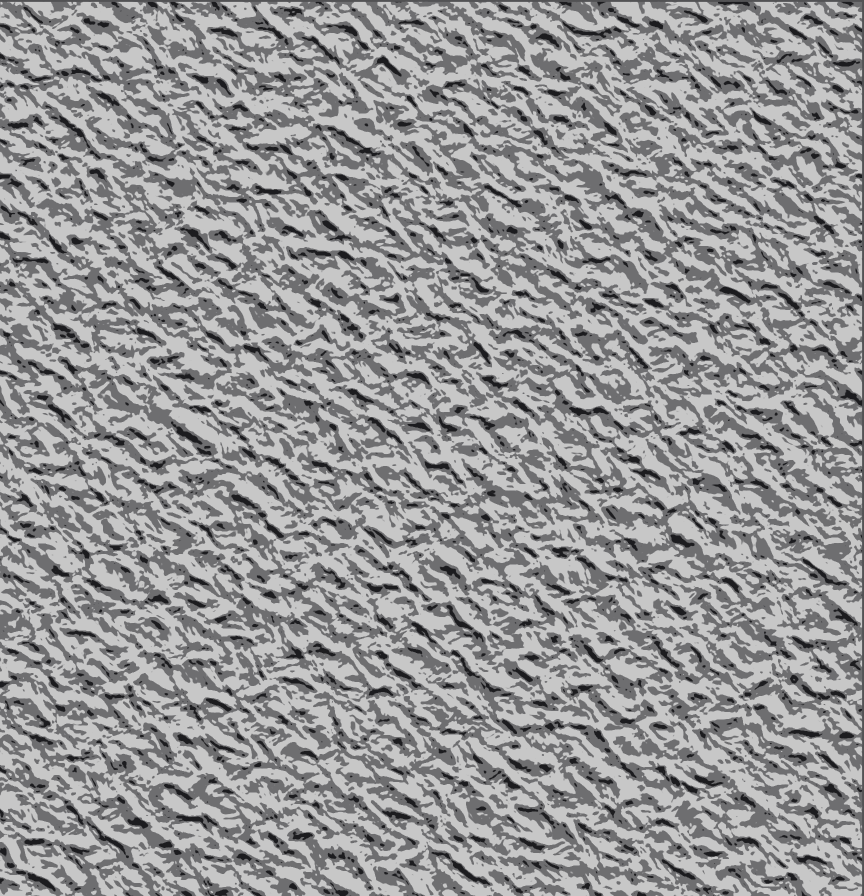
Write a WebGL 1 fragment shader that draws this texture.

```glsl
precision highp float;

uniform vec2 u_resolution;

// Stone tones
const vec3 LIT_TONE = vec3(0.78, 0.78, 0.78);
const vec3 SHADE_TONE = vec3(0.43, 0.43, 0.44);
const vec3 CREVICE_TONE = vec3(0.11, 0.11, 0.12);
const vec3 EDGE_TONE = vec3(0.32, 0.32, 0.33);

// Relief, in units of the canvas height
const float GRAIN_ANGLE = -0.70;
const vec2 GRAIN_FREQ = vec2(42.0, 57.0);
const vec2 CHIP_SCALE = vec2(2.2, 1.8);
const vec2 GRIT_SCALE = vec2(5.0, 3.8);
const float CHIP_HEIGHT = 0.42;
const float GRIT_HEIGHT = 0.14;
const float RIDGE_BIAS = 0.5;
const float WARP_FREQ = 0.6;
const float WARP_AMOUNT = 0.5;

// Lighting, with slope measured in typical deviations
const vec2 LIGHT_DIR = vec2(0.26, 0.97);
const float SLOPE_STEP = 0.0014;
const float SLOPE_DEVIATION = 46.0;
const float LIT_LEVEL = -0.05;
const float CREVICE_LEVEL = -1.68;
const float TONE_SOFTNESS = 0.10;
const float SAMPLE_SPREAD = 0.6;
const float EDGE_WIDTH = 0.002;

// Unit gradient for a lattice point
vec2 latticeGradient(vec2 cell) {
  float h = fract(sin(dot(cell, vec2(127.1, 311.7))) * 43758.55);
  float angle = 6.28319 * h;
  return vec2(cos(angle), sin(angle));
}

float gradientNoise(vec2 p) {
  vec2 cell = floor(p);
  vec2 f = p - cell;
  vec2 w = f * f * f * (f * (f * 6.0 - 15.0) + 10.0);
  vec2 e = vec2(1.0, 0.0);
  float a = dot(latticeGradient(cell), f);
  float b = dot(latticeGradient(cell + e.xy), f - e.xy);
  float c = dot(latticeGradient(cell + e.yx), f - e.yx);
  float d = dot(latticeGradient(cell + e.xx), f - e.xx);
  return mix(mix(a, b, w.x), mix(c, d, w.x), w.y);
}

// Slanted lumps carrying smaller chips and grit
float stoneHeight(vec2 p) {
  float c = cos(GRAIN_ANGLE);
  float s = sin(GRAIN_ANGLE);
  vec2 q = vec2(c * p.x + s * p.y, c * p.y - s * p.x) * GRAIN_FREQ;
  vec2 w = q * WARP_FREQ;
  q += WARP_AMOUNT * vec2(gradientNoise(w + 17.3), gradientNoise(w + 61.8));

  float lump = gradientNoise(q);
  float height = lump + RIDGE_BIAS * sqrt(lump * lump + 0.0004);
  height += CHIP_HEIGHT * gradientNoise(q * CHIP_SCALE + 7.7);
  height += GRIT_HEIGHT * gradientNoise(q * GRIT_SCALE + 31.4);
  return height;
}

// Relief lit from above, cut into three flat tones
vec3 stoneTone(vec2 p) {
  vec2 offset = LIGHT_DIR * SLOPE_STEP;
  float rise = stoneHeight(p - offset) - stoneHeight(p + offset);
  float slope = rise / (2.0 * SLOPE_STEP * SLOPE_DEVIATION);
  float shade = smoothstep(CREVICE_LEVEL - TONE_SOFTNESS,
                           CREVICE_LEVEL + TONE_SOFTNESS, slope);
  float lit = smoothstep(LIT_LEVEL - TONE_SOFTNESS,
                         LIT_LEVEL + TONE_SOFTNESS, slope);
  return mix(mix(CREVICE_TONE, SHADE_TONE, shade), LIT_TONE, lit);
}

void main() {
  // Four samples per pixel smooth the tone borders
  vec3 color = vec3(0.0);
  for (int j = 0; j < 2; j++) {
    for (int i = 0; i < 2; i++) {
      vec2 jitter = (vec2(float(i), float(j)) - 0.5) * SAMPLE_SPREAD;
      color += 0.25 * stoneTone((gl_FragCoord.xy + jitter) / u_resolution.y);
    }
  }

  // Thin dark line along the top and right borders
  vec2 gap = (u_resolution - gl_FragCoord.xy) / u_resolution.y;
  float pixel = 1.0 / u_resolution.y;
  float inside = smoothstep(EDGE_WIDTH - 0.5 * pixel,
                            EDGE_WIDTH + 0.5 * pixel, min(gap.x, gap.y));
  gl_FragColor = vec4(mix(EDGE_TONE, color, inside), 1.0);
}
```
